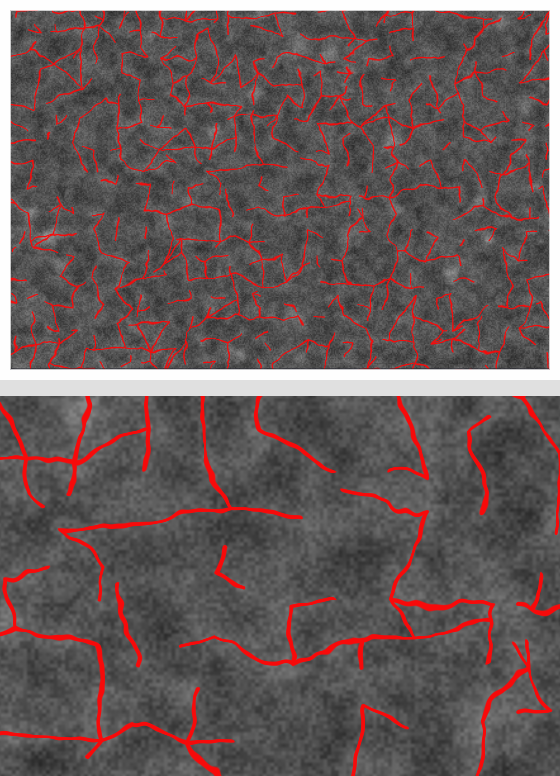
Top: the whole. Bottom: its middle third, enlarged.
Write a WebGL 1 fragment shader that draws this texture.

```glsl
precision highp float;
// Grainy grey micrograph with soft bright spots, overlaid by a broken red vein network in a white margin.
uniform vec2 u_resolution;

const vec3 PAPER = vec3(0.995);
const vec3 VEIN_RED = vec3(0.97, 0.04, 0.04);
const vec3 FRAME_DARK = vec3(0.16, 0.16, 0.2);
const float MARGIN = 0.028;
const float VEIN_CELLS = 17.0;
const float SPOT_CELLS = 7.0;

float hash(vec2 p) {
  vec3 q = fract(vec3(p.xyx) * 0.1031);
  q += dot(q, q.yzx + 33.33);
  return fract((q.x + q.y) * q.z);
}

vec2 hash2(vec2 p) {
  return vec2(hash(p + 17.3), hash(p + 71.9));
}

float valueNoise(vec2 p) {
  vec2 i = floor(p);
  vec2 f = fract(p);
  f = f * f * (3.0 - 2.0 * f);
  float low = mix(hash(i), hash(i + vec2(1.0, 0.0)), f.x);
  float high = mix(hash(i + vec2(0.0, 1.0)), hash(i + 1.0), f.x);
  return mix(low, high, f.y);
}

vec2 warp(vec2 p, float frequency, float amount) {
  vec2 q = p * frequency;
  return amount * (vec2(valueNoise(q + 40.0), valueNoise(q + 90.0)) - 0.5);
}

float segmentDistance(vec2 p, vec2 a, vec2 b) {
  vec2 ab = b - a;
  float t = clamp(dot(p - a, ab) / dot(ab, ab), 0.0, 1.0);
  return length(p - a - t * ab);
}

vec2 node(vec2 cell) {
  return cell + 0.12 + 0.76 * hash2(cell);
}

// An edge between two nodes is whole, a short spur from either end, or missing.
float edgeDistance(vec2 p, vec2 cell, vec2 toNext, float whole, float spur) {
  vec2 a = node(cell);
  vec2 b = node(cell + toNext);
  float choice = hash(cell + toNext * vec2(37.0, 61.0) + 5.0);
  if (choice > whole + spur) return 2.0;
  if (choice > whole + 0.5 * spur) a = mix(b, a, 0.42);
  else if (choice > whole) b = mix(a, b, 0.42);
  return segmentDistance(p, a, b);
}

float veinDistance(vec2 p, float cells) {
  vec2 q = p * cells;
  vec2 home = floor(q);
  float nearest = 2.0;
  for (int y = -1; y <= 1; y++) {
    for (int x = -1; x <= 1; x++) {
      vec2 cell = home + vec2(float(x), float(y));
      nearest = min(nearest, edgeDistance(q, cell, vec2(1.0, 0.0), 0.39, 0.22));
      nearest = min(nearest, edgeDistance(q, cell, vec2(0.0, 1.0), 0.39, 0.22));
      nearest = min(nearest, edgeDistance(q, cell, vec2(1.0, 1.0), 0.06, 0.06));
    }
  }
  return nearest / cells;
}

// Sparse soft spots of varied size and brightness.
float spots(vec2 p, float cells) {
  vec2 home = floor(p * cells);
  float light = 0.0;
  for (int y = -1; y <= 1; y++) {
    for (int x = -1; x <= 1; x++) {
      vec2 cell = home + vec2(float(x), float(y));
      vec2 offset = p - (cell + hash2(cell + 200.0)) / cells;
      float radius = mix(0.015, 0.025, hash(cell + 310.0));
      float strength = hash(cell + 420.0);
      light += 0.2 * strength * strength * exp(-dot(offset, offset) / (radius * radius));
    }
  }
  return light;
}

void main() {
  float pixel = 1.0 / u_resolution.y;
  vec2 p = gl_FragCoord.xy * pixel;
  vec2 size = u_resolution * pixel;

  // Mottled tissue, brighter along the veins, with fine grain.
  vec2 bent = p + warp(p, 32.0, 0.015) + warp(p, 105.0, 0.0035);
  float vein = veinDistance(bent, VEIN_CELLS);
  float grey = 0.305 + 0.05 * exp(-vein * vein / 0.00012);
  grey += 0.13 * (valueNoise(bent * 38.0) - 0.5);
  grey += 0.07 * (valueNoise(p * 85.0 + 13.0) - 0.5);
  grey += 0.13 * (valueNoise(p * 300.0 + 29.0) - 0.5);
  grey += spots(bent, SPOT_CELLS);
  vec3 color = vec3(grey);

  // Thin red veins.
  float halfWidth = 0.0018;
  float soft = 0.65 * pixel;
  float ink = 1.0 - smoothstep(halfWidth - soft, halfWidth + soft, vein);
  color = mix(color, VEIN_RED, ink);

  // Dark lower rim and white margin.
  float rim = 1.0 - smoothstep(0.0015, 0.0015 + pixel, p.y - MARGIN);
  color = mix(color, FRAME_DARK, 0.7 * rim);
  vec2 inset = min(p, size - p) - MARGIN;
  float panel = smoothstep(-0.5 * pixel, 0.5 * pixel, min(inset.x, inset.y));
  gl_FragColor = vec4(mix(PAPER, color, panel), 1.0);
}
```
